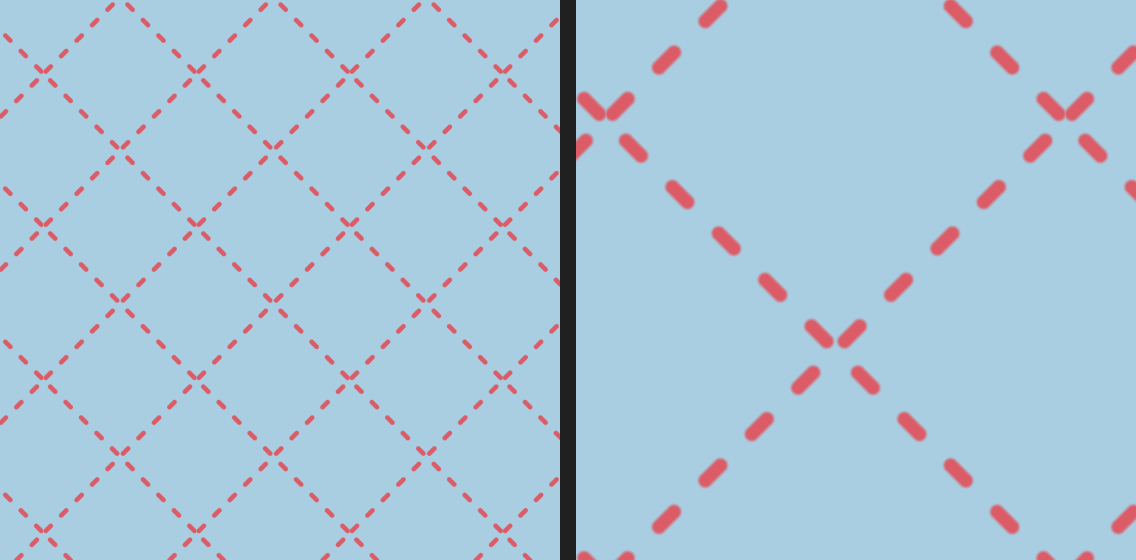
Left: the whole. Right: its middle third, enlarged.
This pattern is drawn by a three.js fragment shader. Its source:

```glsl
// Diagonal lattice of round-capped red stitches on pale blue.
// One family of dashed diagonals is a folded capsule distance; its mirror
// image gives the other. The dash rhythm restarts once per tile.
varying vec2 vUv;

const float TILE = 0.27344;             // spacing of crossings across and up
const vec2 CROSSING = vec2(0.0777, 0.0480);
const float PITCH = 0.03906;            // dash plus gap along the diagonal
const float DASH_HALF = 0.00635;        // half length without the caps
const float DASH_RADIUS = 0.0041;
const float RESTART = 0.0026;           // where the rhythm restarts past a crossing
const float SOFTNESS = 0.0014;

const vec3 SKY = vec3(0.663, 0.804, 0.882);
const vec3 THREAD = vec3(0.86, 0.36, 0.40);

// Wraps a value into the range -period/2 to period/2.
float centredMod(float value, float period) {
  return mod(value + 0.5 * period, period) - 0.5 * period;
}

// Distance to a capsule lying along x.
float capsule(vec2 p, float halfLength, float radius) {
  return length(vec2(max(abs(p.x) - halfLength, 0.0), p.y)) - radius;
}

// Distance to the dashes on the diagonals that fall to the right.
float stitchedDiagonals(vec2 p, float tile, float pitch, float restart) {
  float offset = centredMod(p.x + p.y, tile);
  float footX = p.x - 0.5 * offset;
  float along = mod(footX - restart, tile) * sqrt(2.0);
  vec2 local = vec2(mod(along, pitch) - 0.5 * pitch, offset / sqrt(2.0));
  return capsule(local, DASH_HALF, DASH_RADIUS);
}

float coverage(float dist, float softness) {
  return 1.0 - smoothstep(-softness, softness, dist);
}

void main() {
  vec2 p = vUv - CROSSING;

  // Both families, mirrored about the vertical through a crossing.
  float falling = stitchedDiagonals(p, TILE, PITCH, RESTART);
  float rising = stitchedDiagonals(vec2(-p.x, p.y), TILE, PITCH, RESTART);

  float thread = coverage(min(falling, rising), SOFTNESS);
  gl_FragColor = vec4(mix(SKY, THREAD, thread), 1.0);
}
```
